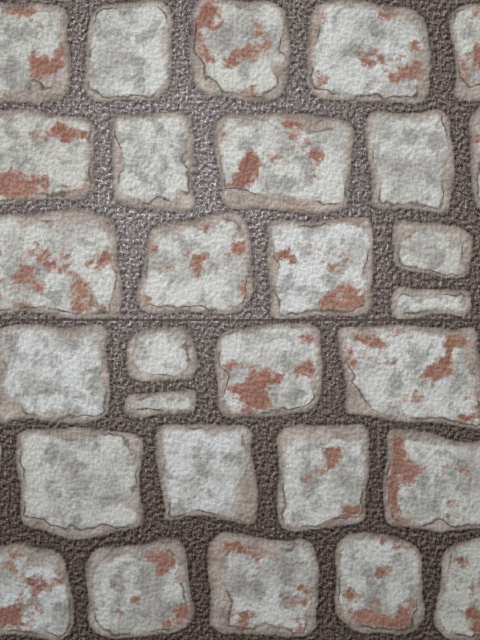
A WebGL 2 fragment shader for this texture:

```glsl
#version 300 es
precision highp float;

uniform vec2 u_resolution;
out vec4 outColor;

const float ROWS = 6.0;
const float PITCH = 1.2;

struct Stone { vec2 local; vec2 halfSize; vec2 id; };

vec2 hash2(vec2 p) {
  vec3 q = fract(p.xyx * vec3(0.1031, 0.1030, 0.0973));
  q += dot(q, q.yzx + 33.33);
  return fract((q.xx + q.yz) * q.zy);
}

float gradientDot(vec2 cell, vec2 offset) {
  float angle = 6.2832 * hash2(cell).x;
  return dot(vec2(cos(angle), sin(angle)), offset);
}

float gradientNoise(vec2 p) {
  vec2 i = floor(p), f = fract(p);
  vec2 w = f * f * f * (f * (f * 6.0 - 15.0) + 10.0);
  vec2 e = vec2(1.0, 0.0);
  float low = mix(gradientDot(i, f), gradientDot(i + e, f - e), w.x);
  float high = mix(gradientDot(i + e.yx, f - e.yx), gradientDot(i + 1.0, f - 1.0), w.x);
  return 1.4 * mix(low, high, w.y);
}

float fbm(vec2 p, int octaves) {
  float sum = 0.0, amplitude = 0.6;
  for (int i = 0; i < octaves; i++) {
    sum += amplitude * gradientNoise(p);
    p = mat2(1.6, 1.2, -1.2, 1.6) * p + 7.3;
    amplitude *= 0.55;
  }
  return sum;
}

float roundedBox(vec2 p, vec2 halfSize, float radius) {
  vec2 q = abs(p) - halfSize + radius;
  return length(max(q, 0.0)) + min(max(q.x, q.y), 0.0) - radius;
}

float columnEdge(float column, float row) {
  return column + 0.36 * (hash2(vec2(column + 31.0, row + 57.0)).x - 0.5);
}

// Uneven courses; the narrowest cells hold two stacked stones
Stone findStone(vec2 p) {
  float row = floor(p.y);
  float shift = 5.0 + hash2(vec2(row + 3.0, 19.0)).y;
  float x = p.x / PITCH + shift;
  float column = floor(x);
  if (x < columnEdge(column, row)) column -= 1.0;
  else if (x > columnEdge(column + 1.0, row)) column += 1.0;
  vec2 id = vec2(column, row) + 11.0;
  vec2 low = vec2((columnEdge(column, row) - shift) * PITCH, row);
  vec2 high = vec2((columnEdge(column + 1.0, row) - shift) * PITCH, row + 1.0);
  if (high.x - low.x < 0.93) {
    float split = low.y + 0.36;
    if (p.y > split) { low.y = split; id += 40.0; }
    else high.y = split;
  }
  vec2 jitter = hash2(id + 71.0) - 0.5;
  vec2 halfSize = 0.5 * (high - low) - vec2(0.085, 0.042) - 0.02 * abs(jitter);
  return Stone(p - 0.5 * (low + high) - 0.025 * jitter, halfSize, id);
}

float stoneOutline(Stone s, vec2 p) {
  vec2 lean = hash2(s.id + 5.0) - 0.5;
  vec2 q = s.local + vec2(lean.x * s.local.y, lean.y * s.local.x) * 0.15;
  q += 0.06 * vec2(gradientNoise(p * 2.0 + s.id), gradientNoise(p * 2.0 - s.id));
  float radius = min(0.09 + 0.14 * hash2(s.id + 9.0).x, 0.8 * min(s.halfSize.x, s.halfSize.y));
  return roundedBox(q, s.halfSize, radius) + 0.016 * fbm(p * 7.0, 3);
}

// Worn top face with one chipped side
float stoneFace(Stone s, vec2 p, float outline) {
  vec2 random = hash2(s.id + 23.0);
  float angle = 6.2832 * random.x;
  vec2 dir = vec2(cos(angle), sin(angle));
  float reach = dot(abs(dir), s.halfSize) * mix(0.6, 0.9, random.y);
  float chip = dot(s.local, dir) - reach + 0.14 * fbm(p * 2.4, 3);
  float worn = outline + 0.05 + 0.17 * max(fbm(p * 2.2 + s.id, 3), 0.0);
  return max(worn, chip) + 0.02 * fbm(p * 10.0, 2);
}

vec3 mortarColor(vec2 p, float sheen, float grain) {
  vec3 base = mix(vec3(0.325, 0.285, 0.26), vec3(0.50, 0.475, 0.475), sheen);
  float sparkle = smoothstep(0.15, 0.6, gradientNoise(p * 34.0 + 40.0));
  return base + grain * 0.27 + sparkle * mix(0.07, 0.2, sheen);
}

vec3 stoneColor(Stone s, vec2 p, float face, float grain, float pixel) {
  vec2 tone = hash2(s.id + 83.0);
  float cloud = fbm(p * 2.4 + s.id * 3.0, 5);
  vec3 pale = mix(vec3(0.80, 0.81, 0.815), vec3(0.755, 0.755, 0.73), tone.x);
  vec3 color = mix(pale, vec3(0.665, 0.66, 0.645), smoothstep(-0.15, 0.4, cloud));
  // Grey stains toward the middle, then rusty flakes
  float middle = 1.0 - smoothstep(0.1, 0.45, length(s.local));
  float stain = smoothstep(0.0, 0.5, fbm(p * 5.0 - s.id, 5) + 0.1 * middle);
  color = mix(color, vec3(0.53, 0.525, 0.51), stain * 0.65);
  float flakes = fbm(p * vec2(2.3, 2.7) + s.id * 5.0, 5) + 0.16 * fbm(p * 13.0, 3);
  float rust = smoothstep(0.06, 0.36, flakes) * step(0.4, tone.y);
  vec3 rustTone = vec3(0.56, 0.41, 0.355) + 0.1 * cloud;
  color = mix(color, rustTone, rust * 0.92);
  // Sloping rim and broken creases
  vec3 rim = vec3(0.625, 0.58, 0.55) + 0.16 * fbm(p * 5.0, 4);
  color = mix(color, rim, smoothstep(-0.035, 0.012 + pixel, face) * 0.85);
  float crease = 1.0 - smoothstep(0.0, 0.012 + pixel, abs(face - 0.01));
  float broken = smoothstep(-0.1, 0.4, gradientNoise(p * 3.5 + 17.0) - s.local.y * 0.7);
  color *= 1.0 - 0.3 * crease * broken;
  return color + grain * 0.13;
}

void main() {
  vec2 uv = gl_FragCoord.xy / u_resolution;
  vec2 p = gl_FragCoord.xy / u_resolution.y * ROWS;
  float pixel = ROWS / u_resolution.y;
  float seamDistance = p.y - 3.0;
  vec2 bent = p;
  bent.y += 0.14 * gradientNoise(p * 0.8 + 4.0) * min(abs(seamDistance), 1.0);

  Stone stone = findStone(bent);
  float outline = stoneOutline(stone, p);
  float face = stoneFace(stone, p, outline);
  float grain = fbm(p * 26.0, 3) - 0.6 * fbm(p * 26.0 + vec2(-0.35, 0.5), 3);
  vec2 glow = (uv - vec2(0.35, 0.74)) * vec2(1.7, 2.6);
  float sheen = exp(-dot(glow, glow));

  // Mortar darkens beside each stone
  vec3 color = mortarColor(p, sheen, grain);
  color *= mix(0.84, 1.0, smoothstep(0.0, 0.06, outline));
  vec3 body = stoneColor(stone, p, face, grain, pixel);
  body *= mix(0.82, 1.0, smoothstep(0.0, 0.05, -outline));
  color = mix(color, body, 1.0 - smoothstep(-1.5 * pixel, 1.5 * pixel, outline));

  // Panel joint and overall light
  float joint = 1.0 - smoothstep(0.003, 0.003 + 1.5 * pixel, abs(seamDistance));
  float lip = 1.0 - smoothstep(0.0, 0.03, abs(seamDistance - 0.035));
  color = mix(color + 0.05 * lip, vec3(0.27, 0.24, 0.22), joint * 0.6);
  color *= mix(0.91, 1.03, smoothstep(0.0, 0.65, uv.y));
  vec2 fromCenter = uv - vec2(0.45, 0.6);
  color *= 1.0 - 0.15 * dot(fromCenter, fromCenter);
  outColor = vec4(clamp(color, 0.0, 1.0), 1.0);
}
```
